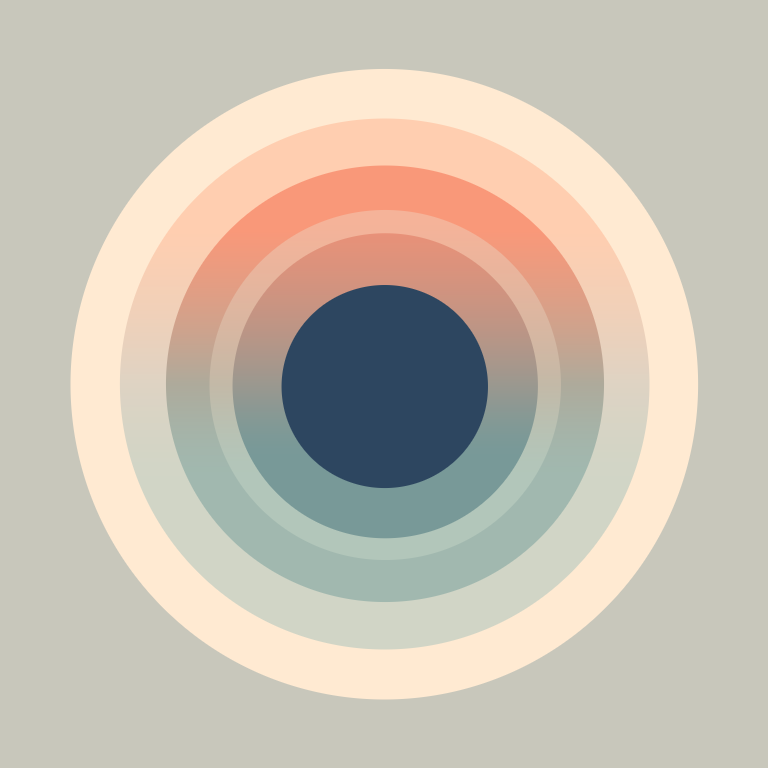
Reproduce this background procedurally as a WebGL 2 fragment shader.

```glsl
#version 300 es
precision highp float;
// Nested discs on a grey-green ground, the inner rings fading from coral to teal.

uniform vec2 u_resolution;
out vec4 fragColor;

// Coverage of an ellipse, with an edge one pixel wide.
float disc(vec2 p, vec2 center, vec2 radii, float pixel) {
    float dist = (length((p - center) / radii) - 1.0) * min(radii.x, radii.y);
    return clamp(0.5 - dist / pixel, 0.0, 1.0);
}

// Eases from a flat lower colour through the middle to a flat upper colour.
vec3 fade(float y, float low, float high, vec3 lower, vec3 middle, vec3 upper) {
    float rise = clamp((y - low) / (0.5 - low), 0.0, 1.0);
    float top = clamp((y - 0.5) / (high - 0.5), 0.0, 1.0);
    vec3 color = mix(lower, middle, rise * rise * (1.6 - 0.6 * rise));
    return mix(color, upper, top * (1.3 - 0.3 * top));
}

void main() {
    float side = min(u_resolution.x, u_resolution.y);
    vec2 p = (gl_FragCoord.xy - 0.5 * u_resolution) / side + 0.5;
    float pixel = 1.0 / side;

    // Ground and cream outer disc
    vec3 color = vec3(0.784, 0.780, 0.733);
    color = mix(color, vec3(1.0, 0.918, 0.824),
                disc(p, vec2(0.5004, 0.4997), vec2(0.4086, 0.4105), pixel));

    // Peach to pale sage
    vec3 peach = fade(p.y, 0.36, 0.70, vec3(0.820, 0.835, 0.776),
                      vec3(0.871, 0.827, 0.765), vec3(1.0, 0.808, 0.690));
    color = mix(color, peach,
                disc(p, vec2(0.5009, 0.5), vec2(0.3448, 0.3457), pixel));

    // Coral to sea green
    vec3 coral = fade(p.y, 0.37, 0.70, vec3(0.631, 0.722, 0.686),
                      vec3(0.682, 0.667, 0.608), vec3(0.976, 0.596, 0.475));
    color = mix(color, coral,
                disc(p, vec2(0.5013, 0.5003), vec2(0.2852, 0.2842), pixel));

    // Thin pale band
    vec3 band = fade(p.y, 0.37, 0.71, vec3(0.698, 0.776, 0.729),
                     vec3(0.765, 0.725, 0.655), vec3(0.961, 0.702, 0.600));
    color = mix(color, band,
                disc(p, vec2(0.5016, 0.4987), vec2(0.2288, 0.2279), pixel));

    // Dusty rose to teal
    vec3 rose = fade(p.y, 0.40, 0.70, vec3(0.471, 0.600, 0.596),
                     vec3(0.608, 0.596, 0.561), vec3(0.914, 0.569, 0.471));
    color = mix(color, rose,
                disc(p, vec2(0.5016, 0.4977), vec2(0.1988, 0.1986), pixel));

    // Navy core
    color = mix(color, vec3(0.176, 0.275, 0.376),
                disc(p, vec2(0.5010, 0.4967), vec2(0.1344, 0.1322), pixel));

    fragColor = vec4(color, 1.0);
}
```
